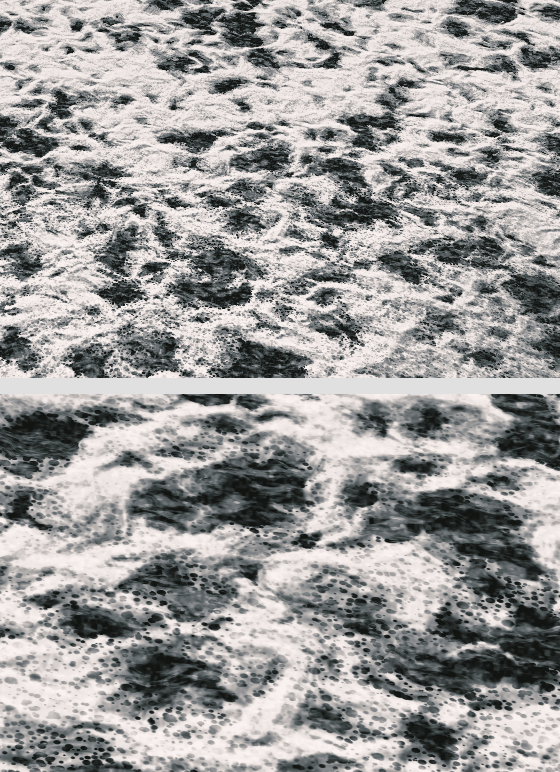
Top: the whole. Bottom: its middle third, enlarged.
Give the GLSL for this texture, as a Shadertoy shader.

```glsl
const int TONE_COUNT = 6;
const vec3 TONES[TONE_COUNT] = vec3[](
    vec3(0.07, 0.08, 0.07), vec3(0.21, 0.24, 0.24), vec3(0.35, 0.38, 0.39),
    vec3(0.53, 0.54, 0.55), vec3(0.73, 0.71, 0.70), vec3(0.92, 0.89, 0.88));

float hash(vec2 p) {
    vec3 q = fract(p.xyx * 0.1031);
    q += dot(q, q.yzx + 33.33);
    return fract((q.x + q.y) * q.z);
}

vec2 hash2(vec2 p) {
    return vec2(hash(p), hash(p + vec2(47.3, 19.7)));
}

float noise(vec2 p) {
    vec2 cell = floor(p), f = fract(p);
    f = f * f * (3.0 - 2.0 * f);
    float low = mix(hash(cell), hash(cell + vec2(1, 0)), f.x);
    float high = mix(hash(cell + vec2(0, 1)), hash(cell + vec2(1, 1)), f.x);
    return mix(low, high, f.y);
}

float fbm(vec2 p, int octaves) {
    float sum = 0.0, amplitude = 0.5, total = 0.0;
    for (int i = 0; i < octaves; i++) {
        sum += amplitude * noise(p);
        total += amplitude;
        amplitude *= 0.55;
        p = mat2(1.6, 1.2, -1.2, 1.6) * p + 11.7;
    }
    return sum / total;
}

// Signed distance to scattered discs of random radius
float discs(vec2 p, float minRadius, float maxRadius) {
    vec2 cell = floor(p), f = fract(p);
    float nearest = 2.0;
    for (int y = -1; y <= 1; y++)
    for (int x = -1; x <= 1; x++) {
        vec2 offset = vec2(x, y);
        vec2 id = cell + offset;
        float radius = mix(minRadius, maxRadius, hash(id + 71.0));
        nearest = min(nearest, length(offset + hash2(id) - f) - radius);
    }
    return nearest;
}

// Canvas to tilted water surface, with features shrinking upward
vec2 seaPlane(vec2 p, float centre) {
    float x = (p.x - centre) * mix(1.0, 1.8, p.y);
    return vec2(x, p.y * (1.4 + 1.1 * p.y) + 0.22 * x);
}

// Foam thickness: positive on foam, negative in open water
float foamThickness(vec2 q) {
    vec2 warp = vec2(fbm(q * 6.0, 4), fbm(q * 6.0 + 19.0, 4)) - 0.5;
    vec2 w = q + 0.17 * warp;
    float pits = discs(w * 5.6, -0.25, 0.5);
    float pocks = discs(w * 13.0 + 4.0, -0.4, 0.4) * 0.6 + 0.03;
    float patches = fbm(w * 3.0 + 7.0, 3) - 0.5;
    float lumps = fbm(w * 22.0 + 3.0, 4) - 0.5;
    return min(pits, pocks) + 0.6 * patches + 0.55 * lumps + 0.03;
}

float waterTone(vec2 q) {
    vec2 bend = vec2(0.0, 0.08 * fbm(q * 12.0, 3));
    float ripples = fbm((q + bend) * vec2(34.0, 66.0), 4);
    float glints = smoothstep(0.7, 0.9, noise(q * vec2(90.0, 130.0)));
    return 0.02 + 0.42 * smoothstep(0.42, 0.74, ripples) + 0.35 * glints * ripples;
}

float foamTone(float thickness, float relief, float bubble) {
    float body = mix(0.62, 1.0, smoothstep(0.0, 0.26, thickness));
    return body + relief - bubble * mix(0.6, 0.27, smoothstep(0.0, 0.4, thickness));
}

vec3 toneColor(float tone) {
    float level = tone * float(TONE_COUNT - 1);
    vec3 color = TONES[0];
    for (int i = 1; i < TONE_COUNT; i++)
        color = mix(color, TONES[i], clamp(level - float(i - 1), 0.0, 1.0));
    return color + 0.2 * clamp(tone - 1.0, 0.0, 0.3);
}

void mainImage(out vec4 fragColor, in vec2 fragCoord) {
    vec2 p = fragCoord / iResolution.y;
    float centre = 0.5 * iResolution.x / iResolution.y;
    vec2 q = seaPlane(p, centre);
    float nearness = 1.0 - smoothstep(0.2, 1.0, p.y);

    // Bubbles in two sizes, fading with distance
    float small = 1.0 - smoothstep(-0.1, 0.16, discs(q * 88.0, 0.05, 0.4));
    float large = 1.0 - smoothstep(-0.08, 0.08, discs(q * 46.0 + 5.0, -0.2, 0.36));
    float froth = smoothstep(0.3, 0.6, fbm(q * 8.0 + 31.0, 3));
    float bubble = max(small, large) * mix(0.25, 1.0, nearness) * mix(0.45, 1.0, froth);

    // Light from the far side picks out lumps of foam
    float thickness = foamThickness(q);
    float slope = thickness - foamThickness(q + vec2(-0.004, 0.012));
    float relief = clamp(slope * mix(0.9, 2.2, nearness), -0.4, 0.25);

    // Lacy foam edge over the water
    float edge = mix(0.04, 0.08, nearness);
    float cover = smoothstep(-edge, edge, thickness - 0.16 * bubble + 0.03);
    float tone = mix(waterTone(q), foamTone(thickness, relief, bubble), cover);

    // Bright bubble skins, dim near right corner and film grain
    float skins = smoothstep(0.6, 0.9, noise(q * vec2(110.0, 120.0) + 9.0));
    tone += 0.22 * skins * nearness * (1.0 - bubble);
    tone *= 1.0 - 0.25 * smoothstep(0.75, 0.0, length(p - vec2(2.0 * centre, 0.0)));
    tone += 0.14 * (noise(p * 330.0) - 0.5);
    fragColor = vec4(toneColor(tone), 1.0);
}
```
